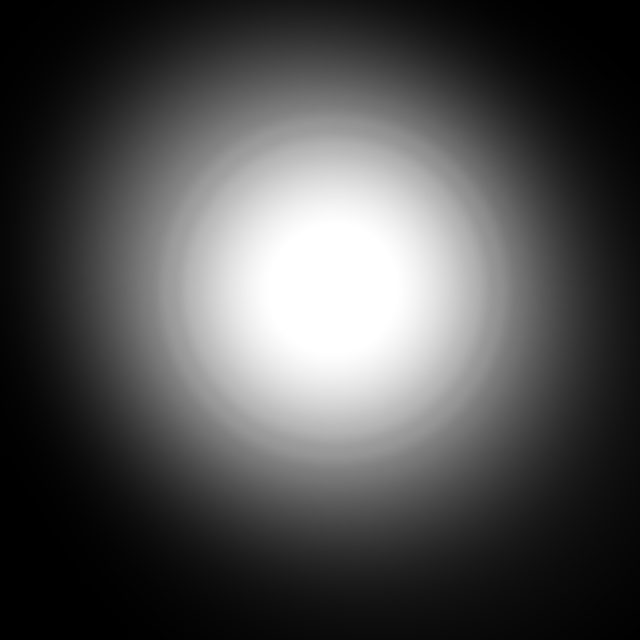
Write a Shadertoy shader that draws this background.

```glsl
// A soft white spotlight on black: a round bright core inside a lopsided halo.
// Super-Gaussian falloffs are summed, then faint rings and
// gradient-noise mottling break up the smooth ramp.

vec2 gradientAt(vec2 cell) {
    vec2 h = vec2(dot(cell, vec2(127.1, 311.7)), dot(cell, vec2(269.5, 183.3)));
    return fract(sin(h) * 43758.5) * 2.0 - 1.0;
}

float gradientNoise(vec2 p) {
    vec2 i = floor(p), f = p - i;
    vec2 u = f * f * f * (f * (f * 6.0 - 15.0) + 10.0);
    vec2 e = vec2(1.0, 0.0);
    float bottom = mix(dot(gradientAt(i), f), dot(gradientAt(i + e), f - e), u.x);
    float top = mix(dot(gradientAt(i + e.yx), f - e.yx),
                    dot(gradientAt(i + e.xx), f - e.xx), u.x);
    return mix(bottom, top, u.y);
}

// Flat-topped bell: 1 at the centre, 1/e at the given radius.
float bell(float dist, float radius, float power) {
    return exp(-pow(dist / radius, power));
}

void mainImage(out vec4 fragColor, in vec2 fragCoord) {
    vec2 p = (fragCoord - 0.5 * iResolution.xy) / min(iResolution.x, iResolution.y) + 0.5;

    // Bright round core
    float coreDist = length(p - vec2(0.522, 0.549));
    float light = 0.42 * bell(coreDist, 0.225, 3.0);

    // Halo, stretched along the falling diagonal
    vec2 h = p - vec2(0.498, 0.56);
    vec2 diagonal = vec2(h.x - h.y, h.x + h.y) * 0.7071;
    light += 0.54 * bell(length(diagonal / vec2(1.06, 0.97)), 0.37, 4.0);

    // Dim haze toward the lower right
    light += 0.08 * (1.0 - smoothstep(0.2, 0.62, length(p - vec2(0.62, 0.42))));

    // Faint concentric rings on the shoulder of the core
    float ringBand = exp(-pow((coreDist - 0.255) / 0.035, 2.0));
    light += 0.012 * ringBand * cos((coreDist - 0.265) * 150.0);

    // Mottling, strongest in the mid greys
    float mottling = gradientNoise(p * 60.0) + 0.5 * gradientNoise(p * 130.0);
    light += 0.02 * mottling * light * (1.0 - min(light, 1.0));

    fragColor = vec4(vec3(clamp(light, 0.0, 1.0)), 1.0);
}
```
